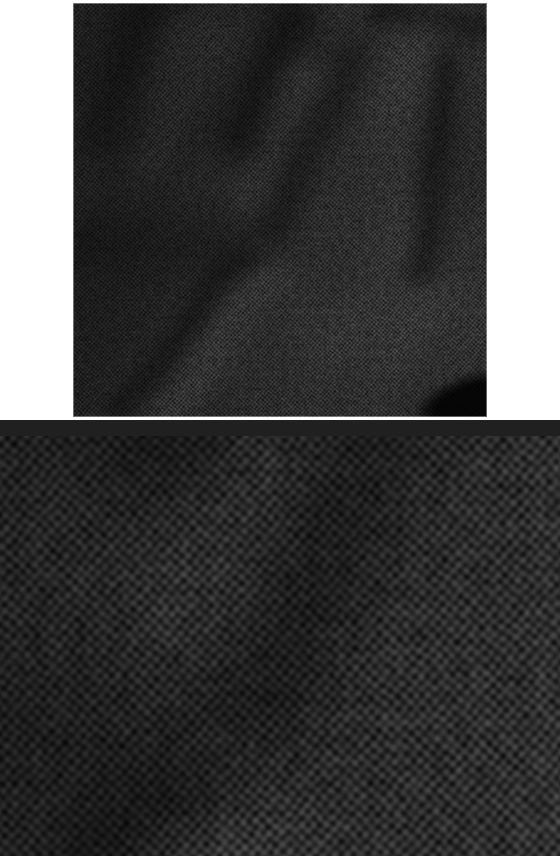
Top, the full canvas; bottom, a detail of the centre.
A WebGL 2 fragment shader for this texture:

```glsl
#version 300 es
precision highp float;

uniform vec2 u_resolution;
out vec4 fragColor;

const float TAU = 6.2831853;

// Random unit vector for a lattice corner
vec2 cornerGradient(vec2 cell) {
  uvec2 k = uvec2(ivec2(cell) + 4096);
  uint h = k.x * 1597334677u ^ k.y * 3812015801u;
  h = (h ^ (h >> 15u)) * 2246822519u;
  h ^= h >> 13u;
  float angle = TAU * float(h & 65535u) / 65536.0;
  return vec2(cos(angle), sin(angle));
}

float gradientNoise(vec2 p) {
  vec2 i = floor(p), f = p - i;
  vec2 s = f * f * f * (f * (f * 6.0 - 15.0) + 10.0);
  vec2 e = vec2(1.0, 0.0);
  float a = dot(cornerGradient(i), f);
  float b = dot(cornerGradient(i + e.xy), f - e.xy);
  float c = dot(cornerGradient(i + e.yx), f - e.yx);
  float d = dot(cornerGradient(i + e.xx), f - e.xx);
  return 1.4 * mix(mix(a, b, s.x), mix(c, d, s.x), s.y);
}

vec2 rotate(vec2 p, float angle) {
  float c = cos(angle), s = sin(angle);
  return vec2(c * p.x + s * p.y, c * p.y - s * p.x);
}

float boxDistance(vec2 p, vec2 halfSize) {
  vec2 d = abs(p) - halfSize;
  return length(max(d, 0.0)) + min(max(d.x, d.y), 0.0);
}

// Soft crease running from a to b
float crease(vec2 p, vec2 a, vec2 b, float width) {
  vec2 ab = b - a;
  float t = clamp(dot(p - a, ab) / dot(ab, ab), 0.0, 1.0);
  float d = length(p - a - ab * t) / width;
  return exp(-d * d);
}

// Broad light and shadow of the draped cloth, p in 0..1
float drapeTone(vec2 p) {
  vec2 q = p + 0.025 * vec2(gradientNoise(p * 5.0), gradientNoise(p * 5.0 + 31.0));
  float tone = mix(0.118, 0.172, smoothstep(0.0, 0.75, q.x - 0.25 * q.y + 0.1));

  // Shadowed valleys
  tone -= 0.060 * crease(q, vec2(0.53, 0.95), vec2(0.42, 0.69), 0.075);
  tone -= 0.045 * crease(q, vec2(0.67, 0.86), vec2(0.47, 0.48), 0.060);
  tone -= 0.055 * crease(q, vec2(0.41, 0.37), vec2(0.13, 0.03), 0.045);
  tone -= 0.065 * crease(q, vec2(0.90, 0.84), vec2(0.85, 0.36), 0.045);
  tone -= 0.035 * crease(q, vec2(0.16, 1.00), vec2(0.08, 0.70), 0.080);
  tone -= 0.050 * crease(q, vec2(0.76, 0.98), vec2(1.00, 0.93), 0.040);
  tone -= 0.025 * crease(q, vec2(0.05, 0.42), vec2(0.30, 0.42), 0.080);

  // Lit ridges
  tone += 0.050 * crease(q, vec2(0.56, 0.82), vec2(0.41, 0.53), 0.055);
  tone += 0.050 * crease(q, vec2(0.46, 0.33), vec2(0.22, 0.03), 0.065);
  tone += 0.025 * crease(q, vec2(0.80, 0.85), vec2(0.78, 0.42), 0.090);
  tone += 0.030 * crease(q, vec2(0.60, 0.20), vec2(1.00, 0.24), 0.110);
  tone += 0.030 * crease(q, vec2(0.30, 0.92), vec2(0.18, 0.64), 0.070);

  // Faint streaks along the diagonal
  vec2 streak = rotate(p, 1.05) * vec2(2.5, 9.0);
  tone += 0.018 * gradientNoise(streak + 7.0);

  // Deep hollow in the lower right corner
  float hollow = length((q - vec2(1.01, 0.01)) / vec2(0.17, 0.105));
  return mix(0.022, max(tone, 0.045), smoothstep(0.75, 1.15, hollow));
}

// Staggered thread crossings, about -1..1
float weave(vec2 p, float period) {
  vec2 wobble = vec2(gradientNoise(p * 45.0), gradientNoise(p * 45.0 + 17.0));
  vec2 phase = TAU * (rotate(p, 0.06) / period + 0.12 * wobble);
  return cos(phase.x) * cos(phase.y);
}

void main() {
  vec2 uv = gl_FragCoord.xy / u_resolution.y;
  vec2 center = 0.5 * u_resolution / u_resolution.y;
  float pixel = 1.0 / u_resolution.y;
  float halfSide = 0.492;

  vec2 local = uv - center;
  vec2 p = local / (2.0 * halfSide) + 0.5;

  // Threads and uneven fibre grain scale with the light on the cloth
  float threads = weave(uv, 0.0102);
  float grain = gradientNoise(uv * 170.0) + 0.5 * gradientNoise(uv * 60.0 + 9.0);
  float cloth = drapeTone(p) * (1.0 + 0.42 * threads + 0.34 * grain);

  // Square swatch on white
  float edge = boxDistance(local, vec2(halfSide));
  float outside = smoothstep(-0.75 * pixel, 0.75 * pixel, edge);
  fragColor = vec4(vec3(mix(clamp(cloth, 0.0, 1.0), 1.0, outside)), 1.0);
}
```
